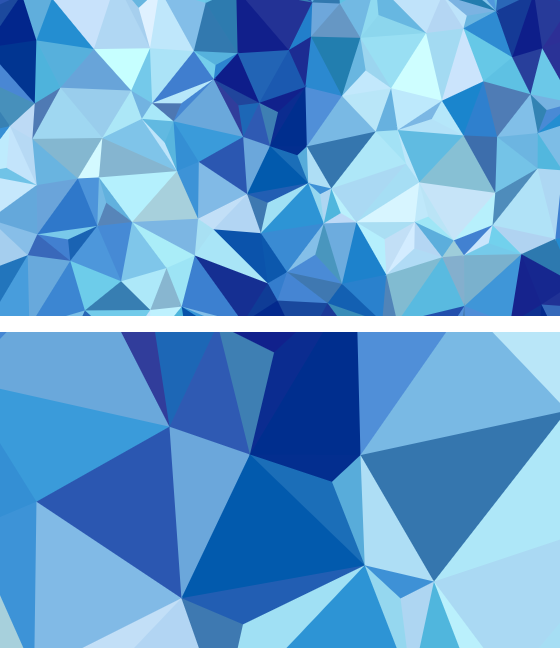
Top, the full canvas; bottom, a detail of the centre.
This background is drawn by a Shadertoy shader. Its source:

```glsl
// Low-poly mosaic of flat blue triangles, drifting between pale and navy zones.

const float ROWS = 6.9;      // mesh cells per canvas height
const float JITTER = 0.74;   // vertex scatter inside a cell
const float SPLIT = 0.13;    // share of triangles split in three
const float TAU = 6.2831853;

float hash(vec2 p) {
    vec3 q = fract(p.xyx * vec3(0.1031, 0.1030, 0.0973));
    q += dot(q, q.yzx + 33.33);
    return fract((q.x + q.y) * q.z);
}

vec2 hash2(vec2 p) {
    return vec2(hash(p + 17.3), hash(p * 1.7 + 71.9));
}

float valueNoise(vec2 p) {
    vec2 i = floor(p), f = fract(p);
    f = f * f * (3.0 - 2.0 * f);
    float low = mix(hash(i), hash(i + vec2(1, 0)), f.x);
    float high = mix(hash(i + vec2(0, 1)), hash(i + 1.0), f.x);
    return mix(low, high, f.y);
}

float cross2(vec2 a, vec2 b) { return a.x * b.y - a.y * b.x; }

// Compactness of a triangle: high when equilateral, negative when flipped
float quality(vec2 a, vec2 b, vec2 c) {
    vec2 ab = b - a, bc = c - b, ca = a - c;
    return cross2(ab, bc) / (dot(ab, ab) + dot(bc, bc) + dot(ca, ca));
}

// Mesh vertex: scattered grid point, odd rows shifted by half a cell
vec2 vertex(vec2 id) {
    return id + vec2(0.5 * mod(id.y, 2.0), 0.0) + JITTER * (hash2(id + 40.0) - 0.5);
}

// Lightness rank of a facet, spread about evenly over 0..1
float toneAt(vec2 center, vec2 extent) {
    vec2 uv = center / extent;
    float zones = 0.8 * cos(TAU * (uv.x - 0.23) / 0.52) - 0.45 * cos(TAU * uv.y);
    float drift = 2.2 * (valueNoise(center * 0.5 + 9.0) - 0.5);
    float grain = 2.0 * (hash(center * 31.7) - 0.5);
    return 1.0 / (1.0 + exp(-1.7 * (zones + drift + grain - 0.1)));
}

vec3 palette(float tone, float pick) {
    const vec3 navy = vec3(0.09, 0.20, 0.58);
    const vec3 deep = vec3(0.12, 0.37, 0.70);
    const vec3 azure = vec3(0.22, 0.55, 0.83);
    const vec3 steel = vec3(0.26, 0.51, 0.71);
    const vec3 sky = vec3(0.43, 0.73, 0.89);
    const vec3 pale = vec3(0.67, 0.87, 0.96);
    if (tone < 0.06) return navy;
    if (tone < 0.15) return deep;
    if (tone < 0.43) return pick < 0.53 ? azure : steel;
    return tone < 0.71 ? sky : pale;
}

vec3 facetColor(vec2 center, vec2 extent) {
    float tone = toneAt(center, extent);
    vec2 vary = hash2(center * 53.1) - 0.5;
    vec3 color = palette(tone, hash(center * 19.3 + 5.0));
    color += vary.x * vec3(0.16, 0.12, 0.07);                   // brightness
    color += vary.y * vec3(0.12, -0.07, -0.01);                 // lilac or cyan
    color += vec3(0.13, 0.07, 0.03) * smoothstep(0.88, 1.0, tone); // near white
    float dusty = step(0.97, hash(center * 11.9)) * step(0.3, tone);
    return clamp(mix(color, vec3(0.60, 0.70, 0.74), 0.5 * dusty), 0.0, 1.0);
}

// Signed distance to the line a-b, negative on its left
float edge(vec2 p, vec2 a, vec2 b) {
    return cross2(p - a, normalize(b - a));
}

// Adds one facet, weighted by its pixel coverage
void addFacet(inout vec4 sum, vec2 p, vec2 a, vec2 b, vec2 c, float pixel, vec2 extent) {
    float d = max(edge(p, a, b), max(edge(p, b, c), edge(p, c, a)));
    float cover = clamp(0.5 - d / pixel, 0.0, 1.0);
    if (cover > 0.0) sum += cover * vec4(facetColor((a + b + c) / 3.0, extent), 1.0);
}

// Draws a triangle whole, or as a fan around an inner point
void addTriangle(inout vec4 sum, vec2 p, vec2 a, vec2 b, vec2 c, float pixel, vec2 extent) {
    vec2 seed = (a + b + c) * 7.1;
    if (hash(seed) > SPLIT) {
        addFacet(sum, p, a, b, c, pixel, extent);
        return;
    }
    vec3 w = 0.6 + vec3(hash2(seed + 3.0), hash(seed + 8.0));
    vec2 inner = (w.x * a + w.y * b + w.z * c) / (w.x + w.y + w.z);
    addFacet(sum, p, a, b, inner, pixel, extent);
    addFacet(sum, p, b, c, inner, pixel, extent);
    addFacet(sum, p, c, a, inner, pixel, extent);
}

void mainImage(out vec4 fragColor, in vec2 fragCoord) {
    float pixel = ROWS / iResolution.y;
    vec2 p = fragCoord * pixel;
    vec2 extent = iResolution.xy * pixel;
    vec4 sum = vec4(0.43, 0.73, 0.89, 1.0) * 0.001;

    for (int y = -2; y <= 1; y++)
    for (int x = -2; x <= 1; x++) {
        vec2 id = floor(p) + vec2(x, y);
        vec2 a = vertex(id), b = vertex(id + vec2(1, 0));
        vec2 c = vertex(id + 1.0), d = vertex(id + vec2(0, 1));
        // Cut along the diagonal that leaves the more compact triangles
        bool cutAC = min(quality(a, b, c), quality(a, c, d)) > min(quality(a, b, d), quality(b, c, d));
        addTriangle(sum, p, a, b, cutAC ? c : d, pixel, extent);
        addTriangle(sum, p, cutAC ? a : b, c, d, pixel, extent);
    }
    fragColor = vec4(sum.rgb / sum.a, 1.0);
}
```
